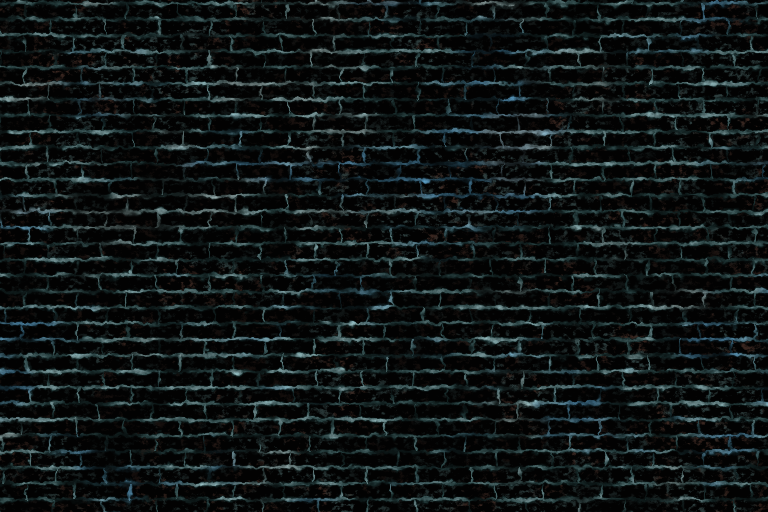
This texture is drawn by a Shadertoy shader. Its source:

```glsl
// Dark weathered brick wall in running bond with ragged, pale teal mortar.

const float ROWS = 32.0;          // courses per canvas height
const float BRICK_LENGTH = 0.102; // in canvas heights
const float BED_HALF = 0.0054;    // half width of horizontal joints
const float HEAD_HALF = 0.0036;   // half width of vertical joints

float hash(vec2 p) {
    vec3 q = fract(p.xyx * vec3(0.1031, 0.1030, 0.0973));
    q += dot(q, q.yzx + 33.33);
    return fract((q.x + q.y) * q.z);
}

float noise(vec2 p) {
    vec2 cell = floor(p), f = fract(p);
    f = f * f * (3.0 - 2.0 * f);
    return mix(mix(hash(cell), hash(cell + vec2(1, 0)), f.x),
               mix(hash(cell + vec2(0, 1)), hash(cell + vec2(1, 1)), f.x), f.y);
}

float fbm(vec2 p) {
    float sum = 0.0, amplitude = 0.5;
    for (int i = 0; i < 4; i++) {
        sum += amplitude * noise(p);
        p = mat2(1.6, 1.2, -1.2, 1.6) * p + 17.3;
        amplitude *= 0.5;
    }
    return sum / 0.9375;
}

// Signed distances to the nearest head joint (x) and bed joint (y)
vec2 jointOffsets(vec2 p) {
    vec2 c = vec2(p.x / BRICK_LENGTH, p.y * ROWS + 0.2);
    float row = floor(c.y);
    c.x += 0.5 * mod(row, 2.0) + 0.16 * (hash(vec2(row, 7.0)) - 0.5);
    float head = floor(c.x + 0.5);
    float shift = 0.14 * (hash(vec2(head, row)) - 0.5);
    return vec2((c.x - head - shift) * BRICK_LENGTH,
                (c.y - floor(c.y + 0.5)) / ROWS);
}

// Crisp bright core inside a wider dim fringe
float ridge(float d, float halfWidth) {
    float core = 1.0 - smoothstep(0.3 * halfWidth, 0.75 * halfWidth, abs(d));
    float fringe = 1.0 - smoothstep(0.5 * halfWidth, 1.25 * halfWidth, abs(d));
    return 0.72 * core + 0.28 * fringe;
}

// Mortar brightness, with crumbled gaps and swollen lumps
float mortarLight(vec2 p) {
    vec2 warp = vec2(fbm(p * 60.0), fbm(p * 60.0 + 31.0)) - 0.5;
    vec2 chip = vec2(noise(p * 170.0), noise(p * 170.0 + 43.0)) - 0.5;
    vec2 d = jointOffsets(p + warp * vec2(0.014, 0.011) + chip * 0.0032);
    float lump = smoothstep(0.66, 0.92, noise(p * vec2(48.0, 62.0)));
    float ragged = 0.5 + 0.8 * fbm(p * vec2(60.0, 85.0) + 5.0);
    float sag = d.y < 0.0 ? 1.15 : 0.8;
    float bed = ridge(d.y, BED_HALF * ragged * sag * (1.0 + 0.8 * lump));
    float head = ridge(d.x, HEAD_HALF * ragged * (1.0 + 0.9 * lump));
    float bedWear = smoothstep(0.25, 0.76, fbm(p * vec2(20.0, 42.0) + 3.0));
    float headWear = smoothstep(0.25, 0.75, fbm(p * 34.0 + 9.0));
    float region = 0.8 + 0.4 * fbm(p * 3.5 + 12.0);
    float grain = 0.6 + 0.8 * fbm(p * 130.0);
    float light = max(bed * (0.16 + 0.86 * bedWear), head * (0.14 + 0.72 * headWear));
    return 0.46 * light * region * grain * (1.0 + 0.3 * lump);
}

// Teal ramp, drifting to blue or chalky grey in patches
vec3 mortarColor(float light, vec2 p) {
    vec3 teal = mix(vec3(0.46, 1.0, 1.0), vec3(0.78, 1.0, 1.02), min(light * 2.2, 1.0));
    float blue = smoothstep(0.54, 0.76, fbm(p * vec2(5.0, 9.0) + 50.0));
    float chalk = smoothstep(0.54, 0.78, fbm(p * vec2(6.0, 12.0) + 80.0));
    vec3 tint = mix(teal, vec3(0.32, 0.74, 1.05), 0.65 * blue);
    return light * mix(tint, vec3(0.95, 1.0, 0.98), 0.6 * chalk);
}

// Near-black brick faces with dim rusty and grey-green flecks
vec3 brickColor(vec2 p) {
    float worn = smoothstep(0.38, 0.72, fbm(p * 9.0 + 20.0));
    float fleck = smoothstep(0.5, 0.84, fbm(p * vec2(115.0, 150.0)));
    float rust = smoothstep(0.45, 0.62, fbm(p * 24.0 + 60.0));
    vec3 stain = mix(vec3(0.13, 0.18, 0.18), vec3(0.17, 0.11, 0.09), rust);
    return vec3(0.007, 0.008, 0.008) + stain * fleck * (0.4 + 0.9 * worn);
}

void mainImage(out vec4 fragColor, in vec2 fragCoord) {
    vec2 p = fragCoord / iResolution.y;
    float light = mortarLight(p);
    vec3 color = brickColor(p) * (1.0 - smoothstep(0.0, 0.15, light));
    color += mortarColor(light, p);
    fragColor = vec4(clamp(color, 0.0, 1.0), 1.0);
}
```
